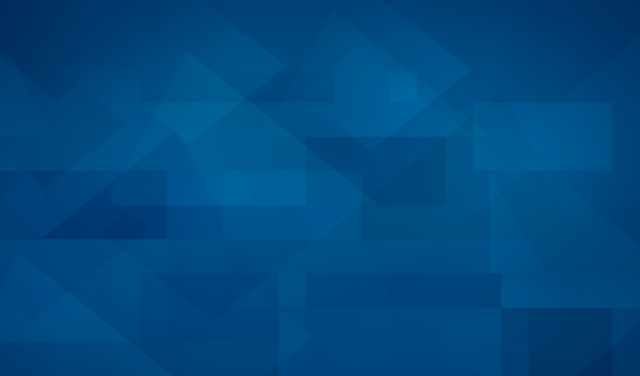
This background is drawn by a Shadertoy shader. Its source:

```glsl
// Deep blue backdrop of overlapping translucent facets.
// Soft glows and layered sines set the base tone; loops then add faded
// diamonds, triangles and grid-aligned bars, each shifting tone and tint.

const vec2 GRID = vec2(23.0, 11.0);   // columns and rows of the hidden grid
const float SLOPE = 0.8;              // rise over run of the long diagonals

vec3 hash3(float n) {
    vec3 h = fract(vec3(n) * vec3(0.1031, 0.1030, 0.0973));
    h += dot(h, h.yzx + 33.33);
    return fract((h.xxy + h.yzz) * h.zyx);
}

// Evenly scattered points in the unit square
vec2 scatter(float i, float seed) {
    return fract(vec2(0.7549, 0.5698) * i + hash3(seed).xy);
}

float glow(vec2 uv, vec2 center, vec2 size) {
    vec2 q = (uv - center) / size;
    return exp(-dot(q, q));
}

float cover(float inside, float blur) {
    return smoothstep(-blur, blur, inside);
}

// Shape distances are positive inside
float diamond(vec2 q, float radius) {
    return (radius - SLOPE * abs(q.x) - abs(q.y)) / length(vec2(SLOPE, 1.0));
}

// Apex at the origin, flat base below; runs give the spread of each side
float triangle(vec2 q, float height, float leftRun, float rightRun) {
    float depth = -q.y;
    float left = (q.x + leftRun * depth) / length(vec2(1.0, leftRun));
    float right = (rightRun * depth - q.x) / length(vec2(1.0, rightRun));
    return min(min(left, right), height - depth);
}

float bar(vec2 q, vec2 size) {
    vec2 d = min(q, size - q);
    return min(d.x, d.y);
}

// Random change of tone (x) and green-blue tint (y) for one shape
vec2 shift(float seed) {
    vec3 r = hash3(seed);
    float direction = r.x < 0.56 ? 1.0 : -1.0;
    return vec2(direction * mix(0.012, 0.038, r.y), (r.z - 0.5) * 0.02);
}

float baseTone(vec2 uv) {
    float tone = 0.256;
    tone += 0.070 * glow(uv, vec2(0.32, 0.50), vec2(0.25, 0.35));
    tone += 0.072 * glow(uv, vec2(0.76, 0.60), vec2(0.20, 0.35));
    tone -= 0.060 * smoothstep(0.35, 0.75, length(uv - 0.5));
    tone += 0.006 * sin(uv.x * 9.0 + 2.0 * sin(uv.y * 5.0));
    return tone + 0.004 * sin(uv.y * 13.0 - uv.x * 6.0);
}

vec2 diamonds(vec2 p, float aspect, float blur) {
    vec2 sum = vec2(0.0);
    for (float i = 0.0; i < 10.0; i++) {
        vec3 r = hash3(i + 11.0);
        vec2 q = p - scatter(i, 3.0) * vec2(aspect, 1.0);
        float radius = mix(0.16, 0.40, r.x);
        float angle = 6.2832 * r.y;
        float fade = clamp(0.5 + 0.7 * dot(q, vec2(cos(angle), sin(angle))) / radius, 0.0, 1.0);
        sum += shift(i + 31.0) * fade * cover(diamond(q, radius), blur);
    }
    return sum;
}

vec2 triangles(vec2 p, float aspect, float blur) {
    vec2 sum = vec2(0.0);
    for (float i = 0.0; i < 9.0; i++) {
        vec3 r = hash3(i + 57.0);
        vec2 apex = scatter(i, 8.0) * vec2(aspect, 0.75) + vec2(0.0, 0.25);
        float height = mix(0.20, 0.46, r.x);
        float floorLine = floor((apex.y - height) * GRID.y + 0.5) / GRID.y;
        height = apex.y - floorLine;
        vec2 q = p - apex;
        q.x *= r.z < 0.7 ? 1.0 : -1.0;
        float leftRun = r.y < 0.3 ? 0.0 : 1.0 / SLOPE;
        float fade = clamp(0.75 - 0.9 * q.x / height, 0.15, 1.0);
        sum += shift(i + 71.0) * fade * cover(triangle(q, height, leftRun, 0.55), blur);
    }
    return sum;
}

vec2 bars(vec2 p, vec2 cell, float blur) {
    vec2 sum = vec2(0.0);
    for (float i = 0.0; i < 14.0; i++) {
        vec3 r = hash3(i + 93.0);
        vec2 corner = floor(scatter(i, 5.0) * GRID * vec2(1.1, 0.85)) - vec2(3.0, 0.0);
        vec2 size = cell * floor(vec2(3.0 + 7.0 * r.x, 1.0 + 3.0 * r.y));
        vec2 q = p - corner * cell;
        float fade = 1.0 - 0.8 * clamp(q.y / size.y, 0.0, 1.0) * step(0.3, r.z);
        sum += shift(i + 117.0) * fade * cover(bar(q, size), blur);
    }
    return sum;
}

void mainImage(out vec4 fragColor, in vec2 fragCoord) {
    vec2 uv = fragCoord / iResolution.xy;
    vec2 p = fragCoord / iResolution.y;
    float aspect = iResolution.x / iResolution.y;
    float blur = 0.8 / iResolution.y;

    vec2 facets = diamonds(p, aspect, blur) + triangles(p, aspect, blur);
    facets += bars(p, vec2(aspect, 1.0) / GRID, blur);

    // Barely visible checks of the grid
    vec2 id = floor(uv * GRID);
    float check = (hash3(id.x + id.y * GRID.x + 200.0).x - 0.5) * 0.006;

    float tone = clamp(baseTone(uv) + facets.x + check, 0.165, 0.405);
    float tint = clamp(facets.y, -0.015, 0.015);
    float blue = 0.49 + 1.15 * (tone - 0.28);
    fragColor = vec4(0.0, tone + 0.6 * tint, blue - tint, 1.0);
}
```
